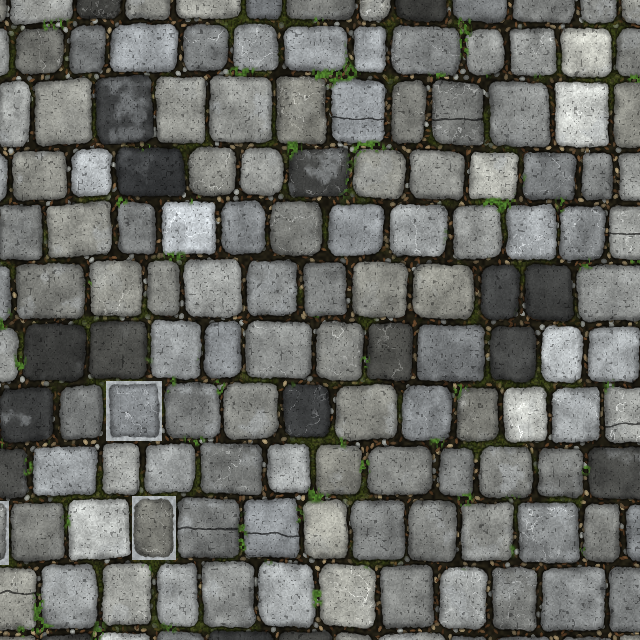
A WebGL 1 fragment shader for this texture:

```glsl
precision highp float;
uniform vec2 u_resolution;

const vec2 GRID = vec2(11.4, 10.6);
const vec3 SOIL = vec3(0.10, 0.09, 0.06);
const vec3 LEAF = vec3(0.34, 0.24, 0.15);
const vec3 STRAW = vec3(0.56, 0.50, 0.38);
const vec3 PEBBLE = vec3(0.54, 0.55, 0.53);
const vec3 MOSS = vec3(0.17, 0.20, 0.07);
const vec3 SPROUT = vec3(0.30, 0.47, 0.17);
const vec3 MORTAR = vec3(0.72, 0.74, 0.75);

float hash(vec2 p) {
  vec3 q = fract(p.xyx * 0.1031);
  q += dot(q, q.yzx + 33.33);
  return fract((q.x + q.y) * q.z);
}

float noise(vec2 p) {
  vec2 i = floor(p), f = fract(p);
  f = f * f * (3.0 - 2.0 * f);
  return mix(mix(hash(i), hash(i + vec2(1, 0)), f.x),
             mix(hash(i + vec2(0, 1)), hash(i + vec2(1, 1)), f.x), f.y);
}

float fbm(vec2 p) {
  float sum = 0.0, amp = 0.5;
  for (int i = 0; i < 5; i++) {
    sum += amp * noise(p);
    p = mat2(1.6, 1.2, -1.2, 1.6) * p + 7.3;
    amp *= 0.5;
  }
  return sum / 0.969;
}

// Uneven divisions of a line: index, start and end
float seam(float i, float seed, float jitter) {
  return i + jitter * (hash(vec2(i + 40.0, seed)) - 0.5);
}

vec3 span(float x, float seed, float jitter) {
  float i = floor(x);
  i -= step(x, seam(i, seed, jitter));
  i += step(seam(i + 1.0, seed, jitter), x);
  return vec3(i, seam(i, seed, jitter), seam(i + 1.0, seed, jitter));
}

float roundBox(vec2 p, vec2 halfSize, float radius) {
  vec2 q = abs(p) - halfSize + radius;
  return length(max(q, 0.0)) + min(max(q.x, q.y), 0.0) - radius;
}

// Leaves, straw and pebbles lying on soil
vec3 litter(vec2 p) {
  vec2 cell = floor(p);
  vec3 color = SOIL * (0.6 + 0.9 * noise(p * 2.0));
  for (int y = -1; y <= 1; y++) {
    for (int x = -1; x <= 1; x++) {
      vec2 id = cell + vec2(x, y);
      float kind = hash(id + 5.0), turn = 6.283 * hash(id + 9.0);
      vec2 q = p - id - vec2(hash(id + 17.0), hash(id + 31.0));
      q = mat2(cos(turn), -sin(turn), sin(turn), cos(turn)) * q;
      float d = length(q * vec2(1.0, mix(2.6, 1.1, kind)));
      vec3 scrap = mix(LEAF, STRAW, smoothstep(0.35, 0.75, kind));
      scrap = mix(scrap, PEBBLE, step(0.85, kind));
      scrap *= (0.6 + 0.55 * hash(id + 43.0)) * (1.1 - 0.7 * d);
      color = mix(color, scrap, smoothstep(0.55, 0.42, d) * step(0.3, hash(id + 57.0)));
    }
  }
  return color;
}

vec3 stoneTone(vec2 id) {
  float kind = hash(id + 71.0), level = hash(id + 83.0);
  float grey = mix(0.43, 0.63, level);
  grey = mix(grey, 0.21 + 0.08 * level, step(kind, 0.13));
  grey = mix(grey, 0.73, step(0.95, kind));
  return grey * mix(vec3(1.02, 1.02, 0.96), vec3(0.98, 1.01, 1.03), hash(id + 97.0));
}

// Mottled, pitted face with pale scuffs, veins and cracks
vec3 stoneFace(vec2 p, vec2 local, vec2 id, float depth) {
  vec2 s = p + 19.0 * vec2(hash(id + 3.0), hash(id + 13.0));
  float mottle = fbm(s * 4.0), grain = noise(s * 48.0);
  vec3 color = stoneTone(id) * (0.64 + 0.56 * mottle + 0.22 * grain);
  float scuff = smoothstep(0.57, 0.72, fbm(s * 2.6 + 40.0));
  color = mix(color, MORTAR * (0.85 + 0.25 * grain), 0.5 * scuff * hash(id + 23.0));
  float vein = smoothstep(0.014, 0.003, abs(fbm(s * 2.2 + 11.0) - 0.5));
  color += 0.24 * vein * step(0.68, hash(id + 29.0)) * noise(s * 7.0);
  float crackLine = local.y - 0.3 * (hash(id + 37.0) - 0.5) - 0.14 * (fbm(s * 3.0) - 0.5);
  color *= 1.0 - 0.6 * smoothstep(0.022, 0.006, abs(crackLine)) * step(0.92, hash(id + 41.0));
  color *= 1.0 - 0.35 * smoothstep(0.80, 0.92, noise(s * 30.0));
  float rim = smoothstep(0.0, 0.11, depth + 0.05 * (mottle - 0.5));
  return color * mix(0.66, 1.0, rim) * (1.0 + 0.10 * local.y);
}

void main() {
  vec2 uv = gl_FragCoord.xy / u_resolution;
  vec2 p = uv * GRID - vec2(0.0, 0.25);
  p.y += 0.16 * (noise(vec2(p.x * 0.45, 3.0)) - 0.5);

  // Rows first, then stones of varied width in each row
  vec3 row = span(p.y, 7.0, 0.24);
  float shift = hash(vec2(row.x + 60.0, 2.0));
  vec3 col = span(p.x + shift, row.x + 20.0, 0.42);
  vec2 id = vec2(col.x, row.x) + 30.0;
  vec2 size = vec2(col.z - col.y, row.z - row.y);
  vec2 local = vec2(p.x + shift, p.y) - 0.5 * vec2(col.y + col.z, row.y + row.z);

  // Worn, slightly skewed outline
  vec2 skew = vec2(hash(id + 1.0), hash(id + 2.0)) - 0.5;
  vec2 q = local + 0.09 * skew * local.yx;
  q += 0.07 * (vec2(fbm(p * 4.0), fbm(p * 4.0 + 50.0)) - 0.5);
  float gap = mix(0.035, 0.068, hash(id + 4.0));
  float d = roundBox(q, 0.5 * size - gap, mix(0.10, 0.21, hash(id + 6.0)));
  d += 0.022 * (noise(p * 22.0) - 0.5);

  // Joints: litter, moss and a few mortar fills
  vec3 joint = litter(p * 9.0);
  joint = mix(joint, MOSS * (0.5 + noise(p * 40.0)), 0.8 * smoothstep(0.52, 0.70, fbm(p * 1.7 + 80.0)));
  joint *= mix(0.45, 1.1, smoothstep(0.0, 0.05, d));
  float filled = step(0.975, hash(id + 53.0));
  joint = mix(joint, MORTAR * (0.72 + 0.4 * fbm(p * 18.0)), filled);

  float edge = max(0.012, GRID.y / u_resolution.y * 0.8);
  vec3 color = mix(stoneFace(p, local, id, -d), joint, smoothstep(-edge, edge, d));

  // Small sprouts rooted in the joints
  float clump = smoothstep(0.80, 0.90, noise(p * 2.3 + 15.0)) * smoothstep(-0.07, 0.0, d);
  float blades = smoothstep(0.42, 0.60, noise(p * vec2(24.0, 17.0)));
  color = mix(color, SPROUT * (0.6 + 0.6 * noise(p * 35.0)), clump * blades);

  gl_FragColor = vec4(clamp(color, 0.0, 1.0), 1.0);
}
```
